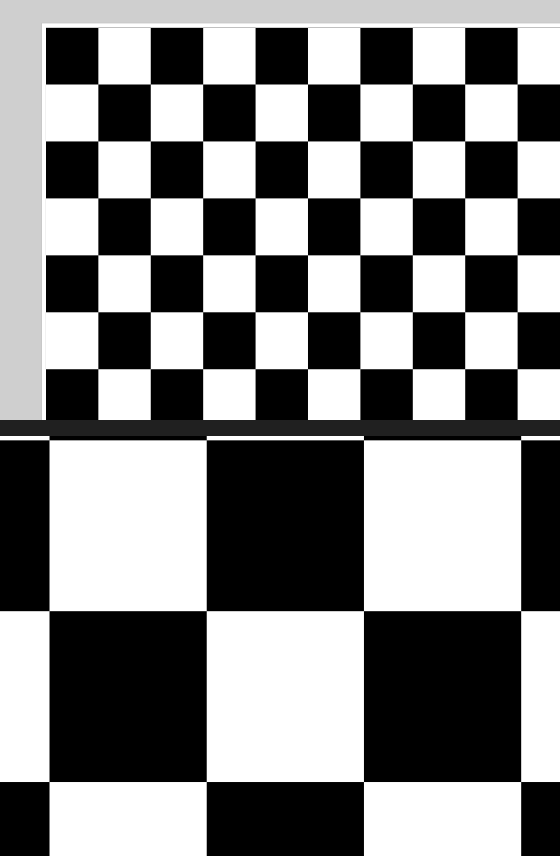
Top: the whole. Bottom: its middle third, enlarged.
Give the GLSL for this pattern, as a Shadertoy shader.

```glsl
// A black and white checkerboard on a white sheet over a light grey ground.
// The sheet starts near the top left corner and runs off the right and bottom.
// Two smoothed square waves, one per axis, are multiplied to give the checks.

// Lengths are in canvas heights, measured from the top left corner.
const vec2 SHEET_CORNER = vec2(0.0998, 0.0556);
const vec2 BOARD_CORNER = vec2(0.1094, 0.0656);
const vec2 CELL_SIZE = vec2(0.12478, 0.13559);
const float OUTLINE_WIDTH = 0.0013;

const vec3 GROUND_COLOUR = vec3(0.81);
const vec3 OUTLINE_COLOUR = vec3(0.74);
const vec3 SHEET_COLOUR = vec3(1.0);
const vec3 CHECK_COLOUR = vec3(0.0);

// Smoothed coverage of the quadrant right of and below a corner.
float quadrant(vec2 p, vec2 corner, float pixel) {
    vec2 cover = clamp((p - corner) / pixel + 0.5, 0.0, 1.0);
    return cover.x * cover.y;
}

// 1 on cells whose column and row have equal parity, 0 on the others.
float checker(vec2 p, float pixel) {
    vec2 cell = p / CELL_SIZE;
    vec2 edgeDistance = (abs(mod(cell + 0.5, 2.0) - 1.0) - 0.5) * CELL_SIZE;
    vec2 wave = clamp(2.0 * edgeDistance / pixel, -1.0, 1.0);
    return 0.5 + 0.5 * wave.x * wave.y;
}

void mainImage(out vec4 fragColor, in vec2 fragCoord) {
    float pixel = 1.0 / iResolution.y;
    vec2 p = vec2(fragCoord.x, iResolution.y - fragCoord.y) * pixel;

    // Ground, then the sheet with its faint outline
    vec3 colour = GROUND_COLOUR;
    colour = mix(colour, OUTLINE_COLOUR, quadrant(p, SHEET_CORNER - OUTLINE_WIDTH, pixel));
    colour = mix(colour, SHEET_COLOUR, quadrant(p, SHEET_CORNER, pixel));

    // Checks, kept inside the white border
    float check = checker(p - BOARD_CORNER, pixel) * quadrant(p, BOARD_CORNER, pixel);
    colour = mix(colour, CHECK_COLOUR, check);

    fragColor = vec4(colour, 1.0);
}
```
